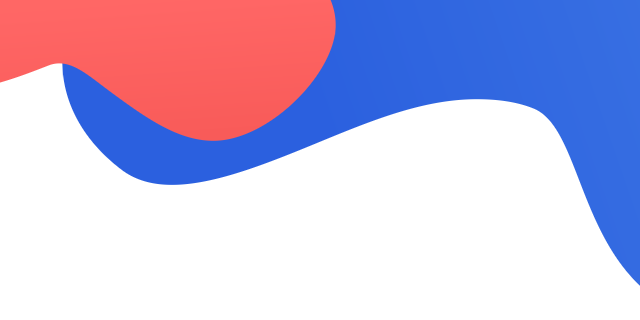
This background is drawn by a WebGL 1 fragment shader. Its source:

```glsl
precision highp float;

uniform vec2 u_resolution;

// Canvas space: 2 wide, 1 high, origin at the lower left
const vec2 CANVAS = vec2(2.0, 1.0);

const vec3 PAPER = vec3(1.0);
const vec3 BLUE_DEEP = vec3(0.170, 0.378, 0.873);
const vec3 BLUE_LIGHT = vec3(0.216, 0.434, 0.886);
const vec3 CORAL_DEEP = vec3(0.973, 0.356, 0.348);
const vec3 CORAL_LIGHT = vec3(1.0, 0.402, 0.398);

const vec2 BLUE_GRADIENT_FROM = vec2(1.02, 0.66);
const vec2 BLUE_GRADIENT_TO = vec2(2.0, 1.0);
const vec2 CORAL_GRADIENT_FROM = vec2(0.64, 0.57);
const vec2 CORAL_GRADIENT_TO = vec2(0.61, 1.0);

// Blue wave: joints, each followed by the two handles to the next
const vec2 WAVE_START = vec2(0.195, 0.799);
const vec2 WAVE_START_OUT = vec2(0.198, 0.669);
const vec2 WAVE_BEND_IN = vec2(0.268, 0.555);
const vec2 WAVE_BEND = vec2(0.378, 0.471);
const vec2 WAVE_BEND_OUT = vec2(0.518, 0.362);
const vec2 WAVE_MIDDLE_IN = vec2(0.755, 0.456);
const vec2 WAVE_MIDDLE = vec2(1.0, 0.557);
const vec2 WAVE_MIDDLE_OUT = vec2(1.172, 0.628);
const vec2 WAVE_CREST_IN = vec2(1.328, 0.690);
const vec2 WAVE_CREST = vec2(1.490, 0.690);
const vec2 WAVE_CREST_OUT = vec2(1.562, 0.690);
const vec2 WAVE_SHOULDER_IN = vec2(1.620, 0.680);
const vec2 WAVE_SHOULDER = vec2(1.667, 0.661);
const vec2 WAVE_SHOULDER_OUT = vec2(1.802, 0.607);
const vec2 WAVE_END_IN = vec2(1.807, 0.289);
const vec2 WAVE_END = vec2(2.0, 0.107);

// Coral blob: lower edge in the same order
const vec2 BLOB_START = vec2(0.0, 0.742);
const vec2 BLOB_START_OUT = vec2(0.062, 0.760);
const vec2 BLOB_NOTCH_IN = vec2(0.109, 0.779);
const vec2 BLOB_NOTCH = vec2(0.156, 0.797);
const vec2 BLOB_NOTCH_OUT = vec2(0.219, 0.818);
const vec2 BLOB_SLOPE_IN = vec2(0.271, 0.768);
const vec2 BLOB_SLOPE = vec2(0.344, 0.714);
const vec2 BLOB_SLOPE_OUT = vec2(0.458, 0.630);
const vec2 BLOB_BELLY_IN = vec2(0.557, 0.560);
const vec2 BLOB_BELLY = vec2(0.667, 0.560);
const vec2 BLOB_BELLY_OUT = vec2(0.839, 0.560);
const vec2 BLOB_TIP_IN = vec2(1.049, 0.771);
const vec2 BLOB_TIP = vec2(1.049, 0.922);
const float BLOB_TOP_CURVE = 2.6;

vec2 bezier(vec2 a, vec2 b, vec2 c, vec2 d, float t) {
  float s = 1.0 - t;
  return s * s * (s * a + 3.0 * t * b) + t * t * (3.0 * s * c + t * d);
}

// Signed distance to a curve that runs rightwards, positive above it
float aboveCurve(vec2 p, vec2 a, vec2 b, vec2 c, vec2 d) {
  float t = 0.5;
  float halfSpan = 0.25;
  for (int i = 0; i < 18; i++) {
    t += bezier(a, b, c, d, t).x < p.x ? halfSpan : -halfSpan;
    halfSpan *= 0.5;
  }
  float s = 1.0 - t;
  vec2 tangent = s * s * (b - a) + 2.0 * s * t * (c - b) + t * t * (d - c);
  vec2 normal = normalize(vec2(-tangent.y, tangent.x));
  return dot(p - bezier(a, b, c, d, t), normal);
}

float waveDistance(vec2 p) {
  if (p.x < WAVE_BEND.x)
    return aboveCurve(p, WAVE_START, WAVE_START_OUT, WAVE_BEND_IN, WAVE_BEND);
  if (p.x < WAVE_MIDDLE.x)
    return aboveCurve(p, WAVE_BEND, WAVE_BEND_OUT, WAVE_MIDDLE_IN, WAVE_MIDDLE);
  if (p.x < WAVE_CREST.x)
    return aboveCurve(p, WAVE_MIDDLE, WAVE_MIDDLE_OUT, WAVE_CREST_IN, WAVE_CREST);
  if (p.x < WAVE_SHOULDER.x)
    return aboveCurve(p, WAVE_CREST, WAVE_CREST_OUT, WAVE_SHOULDER_IN, WAVE_SHOULDER);
  return aboveCurve(p, WAVE_SHOULDER, WAVE_SHOULDER_OUT, WAVE_END_IN, WAVE_END);
}

float blobDistance(vec2 p) {
  // The right side bends back above the tip
  float rise = max(p.y - BLOB_TIP.y, 0.0);
  float side = BLOB_TIP.x - BLOB_TOP_CURVE * rise * rise - p.x;
  float under;
  if (p.x < BLOB_NOTCH.x)
    under = aboveCurve(p, BLOB_START, BLOB_START_OUT, BLOB_NOTCH_IN, BLOB_NOTCH);
  else if (p.x < BLOB_SLOPE.x)
    under = aboveCurve(p, BLOB_NOTCH, BLOB_NOTCH_OUT, BLOB_SLOPE_IN, BLOB_SLOPE);
  else if (p.x < BLOB_BELLY.x)
    under = aboveCurve(p, BLOB_SLOPE, BLOB_SLOPE_OUT, BLOB_BELLY_IN, BLOB_BELLY);
  else
    under = aboveCurve(p, BLOB_BELLY, BLOB_BELLY_OUT, BLOB_TIP_IN, BLOB_TIP);
  return min(under, side);
}

float gradient(vec2 p, vec2 from, vec2 to) {
  vec2 axis = to - from;
  return clamp(dot(p - from, axis) / dot(axis, axis), 0.0, 1.0);
}

void main() {
  vec2 p = gl_FragCoord.xy / u_resolution * CANVAS;
  float pixel = CANVAS.y / u_resolution.y;

  vec3 blue = mix(BLUE_DEEP, BLUE_LIGHT, gradient(p, BLUE_GRADIENT_FROM, BLUE_GRADIENT_TO));
  vec3 coral = mix(CORAL_DEEP, CORAL_LIGHT, gradient(p, CORAL_GRADIENT_FROM, CORAL_GRADIENT_TO));

  // Layers from back to front, with edges one pixel soft
  vec3 color = mix(PAPER, blue, clamp(waveDistance(p) / pixel + 0.5, 0.0, 1.0));
  color = mix(color, coral, clamp(blobDistance(p) / pixel + 0.5, 0.0, 1.0));
  gl_FragColor = vec4(color, 1.0);
}
```
